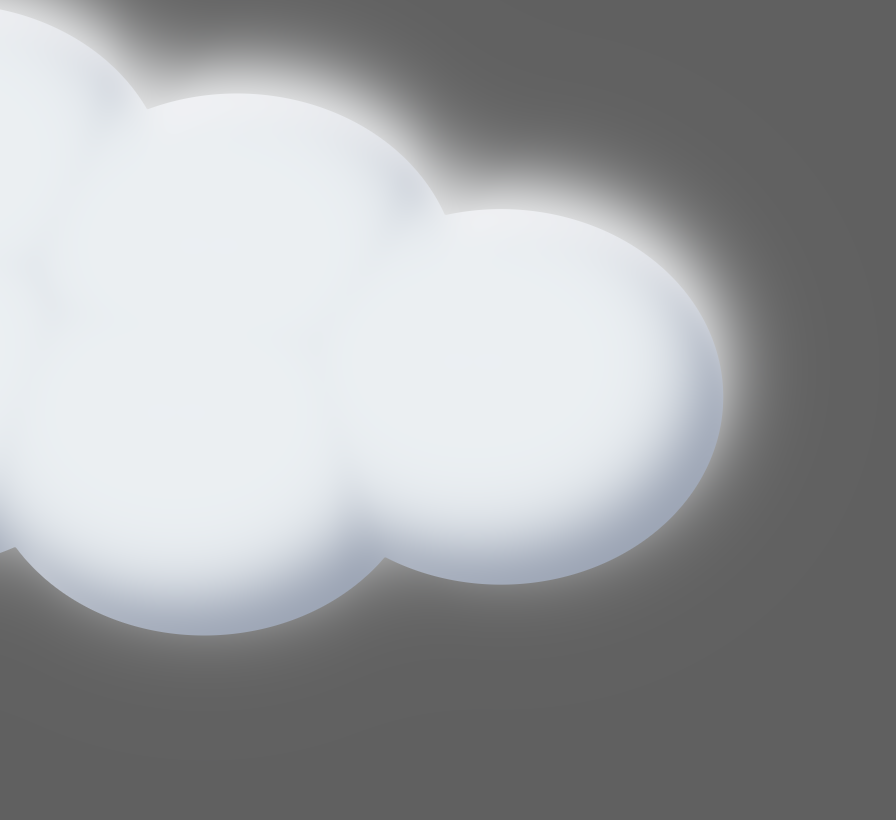
A WebGL 2 fragment shader for this background:

```glsl
#version 300 es
precision highp float;
// A soft white cloud of overlapping ellipses, glowing on a plain grey ground.

uniform vec2 u_resolution;
out vec4 fragColor;

const int LOBES = 5;
const vec2 LOBE_RADII = vec2(0.271, 0.229);
const vec2 LOBE_CENTERS[LOBES] = vec2[](
    vec2(0.611, 0.516), vec2(0.289, 0.657), vec2(-0.064, 0.766),
    vec2(0.249, 0.454), vec2(-0.107, 0.536));

const vec3 GROUND    = vec3(0.378);
const vec3 GLOW      = vec3(0.975, 0.98, 0.985);
const vec3 BODY      = vec3(0.922, 0.939, 0.951);
const vec3 SHADE     = vec3(0.565, 0.602, 0.672);
const vec3 HIGHLIGHT = vec3(0.965, 0.963, 0.97);

// Approximate signed distance to an ellipse at the origin
float ellipseDistance(vec2 p, vec2 radii) {
    float scaled = length(p / radii);
    float slope = length(p / (radii * radii));
    return scaled * (scaled - 1.0) / max(slope, 1e-4);
}

// Union of two distances with a rounded seam of width k
float smoothUnion(float a, float b, float k) {
    float h = max(k - abs(a - b), 0.0) / k;
    return min(a, b) - 0.25 * h * h * k;
}

float cloudDistance(vec2 p, float seam) {
    float d = 10.0;
    for (int i = 0; i < LOBES; i++) {
        d = smoothUnion(d, ellipseDistance(p - LOBE_CENTERS[i], LOBE_RADII), seam);
    }
    return d;
}

// Coverage of a blurred edge: 1 deep inside, 0 far outside
float blurredCover(float d, float blur) {
    return 1.0 / (1.0 + exp(clamp(1.7 * d / blur, -30.0, 30.0)));
}

void main() {
    vec2 p = gl_FragCoord.xy / u_resolution.y;

    // Outer glow, lifted above the cloud
    float glowDistance = cloudDistance(p - vec2(0.003, 0.035), 0.06);
    vec3 color = mix(GROUND, GLOW, blurredCover(glowDistance, 0.044));

    // Inner shade gathers at the lower right
    float shadeDistance = cloudDistance(p - vec2(-0.034, 0.043), 0.03);
    vec3 cloud = mix(SHADE, BODY, blurredCover(shadeDistance, 0.042));

    // Inner highlight along the upper rims
    float rimDistance = cloudDistance(p - vec2(0.016, -0.031), 0.03);
    float rim = 1.0 - blurredCover(rimDistance, 0.021);
    cloud = mix(cloud, HIGHLIGHT, 0.72 * rim);

    // Crisp silhouette, smoothed over one pixel
    float edge = cloudDistance(p, 0.002);
    float inside = clamp(0.5 - edge * u_resolution.y, 0.0, 1.0);
    fragColor = vec4(mix(color, cloud, inside), 1.0);
}
```
